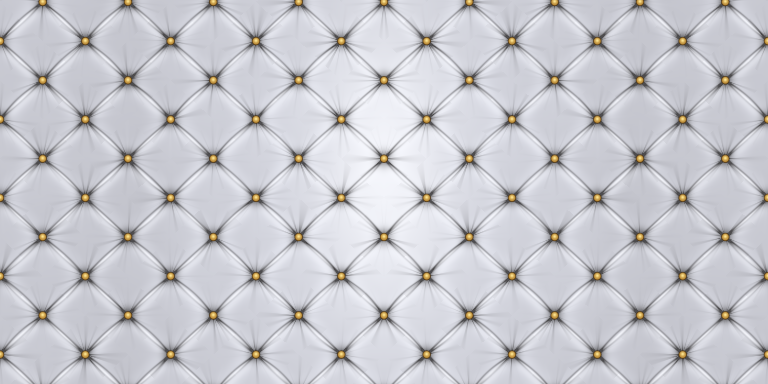
Give the GLSL for this pattern, as a Shadertoy shader.

```glsl
const float COLUMNS = 9.0;            // buttons across in one row
const float ROWS = 4.9;               // full vertical repeats
const float TOP_OFFSET = 0.005;       // first row below the top edge
const float BUTTON_RADIUS = 0.0108;
const float CREASE_WIDTH = 0.0026;
const float FOLD_SPREAD = 0.0052;     // gap between the two lines of a fold
const float SHADOW_REACH = 0.021;
const float PLEAT_REACH = 0.034;

const vec3 LEATHER_SHADE = vec3(0.745, 0.748, 0.780);
const vec3 LEATHER_LIGHT = vec3(0.885, 0.893, 0.930);
const vec3 GLINT = vec3(0.975, 0.980, 1.0);
const vec3 CREASE = vec3(0.25, 0.245, 0.25);
const vec3 GOLD_DARK = vec3(0.30, 0.20, 0.07);
const vec3 GOLD = vec3(0.74, 0.55, 0.22);
const vec3 GOLD_LIGHT = vec3(1.0, 0.91, 0.58);

vec2 hashGradient(vec2 p) {
    p = vec2(dot(p, vec2(127.1, 311.7)), dot(p, vec2(269.5, 183.3)));
    return 2.0 * fract(sin(p) * 43758.5) - 1.0;
}

float gradientNoise(vec2 p) {
    vec2 i = floor(p), f = p - i;
    vec2 w = f * f * f * (f * (f * 6.0 - 15.0) + 10.0);
    vec2 e = vec2(0.0, 1.0);
    float a = dot(hashGradient(i), f);
    float b = dot(hashGradient(i + e.yx), f - e.yx);
    float c = dot(hashGradient(i + e.xy), f - e.xy);
    float d = dot(hashGradient(i + e.yy), f - e.yy);
    return mix(mix(a, b, w.x), mix(c, d, w.x), w.y);
}

// Soft line that keeps its total weight when thinner than a pixel
float softLine(float dist, float width, float pixel) {
    float w = max(width, 0.65 * pixel);
    return width / w * exp(-dist * dist / (w * w));
}

// Fold between two buttons: x = dark crease, y = bright ridge
vec2 fold(float across, float along, float seam, float pixel) {
    float bow = sin(3.14159 * fract(along));
    vec2 vary = hashGradient(vec2(seam, floor(along)));
    across += 0.0035 * vary.x * bow;
    float spread = FOLD_SPREAD * bow * (1.0 + 0.3 * vary.y);
    float nearButton = 1.0 - bow;
    float upper = softLine(across + spread, CREASE_WIDTH, pixel);
    float lower = softLine(across - spread, CREASE_WIDTH, pixel);
    float wedge = softLine(across, 0.006, pixel) * nearButton;
    float dark = upper * (0.48 + 0.4 * nearButton)
               + lower * (0.16 + 0.5 * nearButton) + 0.4 * wedge;
    float ridge = softLine(across - 0.2 * spread, 0.0036, pixel) * bow
                + 0.4 * softLine(across - 0.012, 0.009, pixel) * bow;
    return vec2(dark, ridge);
}

void mainImage(out vec4 fragColor, in vec2 fragCoord) {
    float pixel = 1.0 / iResolution.y;
    float aspect = iResolution.x * pixel;
    vec2 p = vec2(fragCoord.x * pixel - 0.5 * aspect,
                  1.0 - fragCoord.y * pixel - TOP_OFFSET);
    vec2 mirrored = vec2(abs(p.x), p.y);

    // Diagonal lattice: a button at every integer pair
    vec2 cell = vec2(aspect / COLUMNS, 1.0 / ROWS);
    vec2 q = mirrored / cell;
    vec2 uv = vec2(q.x + q.y, q.x - q.y);
    vec2 id = round(uv);
    vec2 delta = uv - id;
    vec2 toButton = 0.5 * vec2(delta.x + delta.y, delta.x - delta.y) * cell;
    float r = length(toButton);
    vec2 dir = toButton / max(r, 1e-4);
    float seamPitch = cell.x * cell.y / length(cell);

    // Broad light over the upholstery
    float centreGlow = exp(-pow(p.x / 0.17, 2.0) - pow((p.y - 0.43) / 0.36, 2.0));
    float wideGlow = exp(-pow(p.x / 0.5, 2.0) - pow((p.y - 0.5) / 0.65, 2.0));
    float sideBand = exp(-pow((mirrored.x - 0.667) / 0.13, 2.0));

    // Padded cells: flat crowns with lighter flanks
    vec2 local = fract(uv) - 0.5;
    vec2 crown = vec2(local.x + local.y, local.x - local.y);
    float flank = smoothstep(0.25, 0.95, abs(crown.x));
    float edge = smoothstep(0.22, 0.48, max(abs(local.x), abs(local.y)));
    float light = 0.25 + 0.45 * wideGlow - 0.12 * sideBand
                + 0.22 * flank + 0.28 * edge - 0.12 * crown.y
                + 0.10 * gradientNoise(mirrored * vec2(9.0, 5.0));
    vec3 col = mix(LEATHER_SHADE, LEATHER_LIGHT, clamp(light, 0.0, 1.0));
    col = mix(col, GLINT, 0.85 * centreGlow);

    // Folds along both diagonals
    vec2 folds = fold(delta.x * seamPitch, uv.y, id.x, pixel)
               + fold(-delta.y * seamPitch, uv.x, id.y + 37.0, pixel);
    col = mix(col, GLINT, clamp(0.75 * folds.y, 0.0, 0.9));

    // Tufting shadow and pleats radiating from each button
    float rays = gradientNoise(dir * 5.0 + id * 7.3);
    float pleats = smoothstep(0.0, 0.45, rays) * exp(-r / PLEAT_REACH);
    float brightPleats = smoothstep(0.1, 0.5, -rays) * exp(-r / PLEAT_REACH);
    float shadow = exp(-pow(r / SHADOW_REACH, 2.0)) * (0.58 + 0.14 * dir.y * dir.y);
    shadow *= 1.0 + 0.2 * sideBand - 0.2 * centreGlow;
    col = mix(col, GLINT, 0.3 * brightPleats);
    col = mix(col, CREASE, clamp(shadow + 0.55 * pleats + 0.7 * folds.x, 0.0, 0.92));

    // Domed gold button with a dark rim and a small highlight
    float dome = r / BUTTON_RADIUS;
    vec3 gold = mix(GOLD, GOLD_DARK, smoothstep(0.62, 1.0, dome));
    float shine = length(toButton - vec2(0.0, -0.0015)) / BUTTON_RADIUS;
    gold = mix(gold, GOLD_LIGHT, 0.95 * exp(-pow(shine / 0.48, 2.0)));
    float cover = 1.0 - smoothstep(-0.6 * pixel, 0.6 * pixel, r - BUTTON_RADIUS);
    col = mix(col, gold, cover);

    fragColor = vec4(col, 1.0);
}
```
